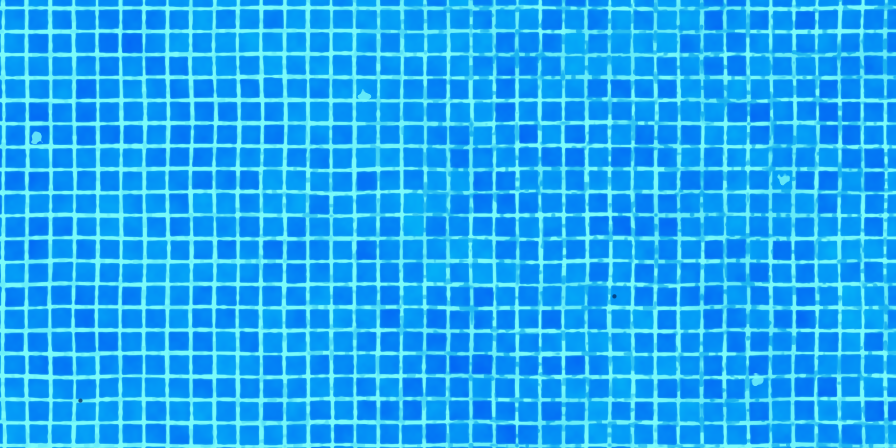
Reproduce this texture procedurally as a WebGL 1 fragment shader.

```glsl
precision highp float;
// Blue glass pool mosaic: small square tiles with pale, worn aqua grout.

uniform vec2 u_resolution;

#define TILES vec2(38.6, 19.45)    // repeats across and down
#define OFFSET vec2(0.15, 0.10)    // position of the first grout lines
#define GROUT_WIDTH 0.145          // in tiles
#define CORNER 0.07
#define SOFTNESS 0.035
#define JITTER 0.035               // uneven laying of the tiles
#define WEAR 0.75                  // fading of the grout
#define DEEP vec3(0.01, 0.43, 0.96)
#define LIGHT vec3(0.02, 0.68, 0.97)
#define GROUT vec3(0.47, 0.98, 0.98)
#define FADED vec3(0.10, 0.70, 0.94)

float hash(vec2 p) {
    vec3 q = fract(p.xyx * 0.1031);
    q += dot(q, q.yzx + 33.33);
    return fract((q.x + q.y) * q.z);
}

vec2 hash2(vec2 p) {
    return vec2(hash(p + 17.3), hash(p + 71.9));
}

float noise(vec2 p) {
    vec2 i = floor(p);
    vec2 f = fract(p);
    f = f * f * (3.0 - 2.0 * f);
    float low = mix(hash(i), hash(i + vec2(1.0, 0.0)), f.x);
    float high = mix(hash(i + vec2(0.0, 1.0)), hash(i + 1.0), f.x);
    return mix(low, high, f.y);
}

float fbm(vec2 p) {
    float sum = 0.0;
    float amplitude = 0.5;
    for (int i = 0; i < 3; i++) {
        sum += amplitude * noise(p);
        p = p * 2.03 + 11.7;
        amplitude *= 0.5;
    }
    return sum / 0.875;
}

float roundedBox(vec2 p, vec2 halfSize, float radius) {
    vec2 q = abs(p) - halfSize + radius;
    return length(max(q, 0.0)) + min(max(q.x, q.y), 0.0) - radius;
}

// Cloudy glass: a tone for each tile, with drifts within and across tiles
vec3 tileColor(vec2 cell, vec2 p, float patchy) {
    float tone = 0.5 + (hash(cell + 5.0) - 0.5) * mix(0.45, 0.65, patchy);
    tone += (fbm(p * 1.3 + hash2(cell) * 40.0) - 0.5) * 0.55;
    tone += (noise(p * 0.22 + 8.0) - 0.5) * 0.35;
    return mix(DEEP, LIGHT, clamp(tone, -0.1, 1.1));
}

// Grout with broad faded stretches and short dark breaks
vec3 groutColor(vec2 p, float patchy) {
    float stretch = smoothstep(0.4, 0.75, noise(p * 0.6 + 31.0));
    float breaks = smoothstep(0.5, 0.8, noise(p * 4.5 + 53.0));
    float fade = breaks * mix(0.25, 1.0, patchy) + 0.3 * stretch * patchy;
    return mix(GROUT, FADED, clamp(fade * WEAR, 0.0, 1.0));
}

void main() {
    vec2 uv = gl_FragCoord.xy / u_resolution;
    float pixel = TILES.y / u_resolution.y;

    // Slightly bowed and wavering grid
    vec2 p = uv * TILES - OFFSET;
    p.x -= 0.15 * sin(3.14159 * uv.x);
    p += 0.09 * (vec2(noise(p * 0.35), noise(p * 0.35 + 23.0)) - 0.5);
    vec2 cell = floor(p);

    // The right half is more weathered than the left
    float patchy = smoothstep(0.3, 0.65, uv.x + 0.4 * (noise(p * 0.18) - 0.5));

    // Each tile has its own shift, size and rough edge
    vec2 shift = (hash2(cell) - 0.5) * JITTER;
    vec2 halfSize = vec2(0.5 - 0.5 * GROUT_WIDTH);
    halfSize += (hash2(cell + 90.0) - 0.5) * JITTER;
    float edge = roundedBox(fract(p) - 0.5 - shift, halfSize, CORNER);
    edge += (noise(p * 5.0) - 0.5) * 0.04;

    float soft = max(SOFTNESS, 0.6 * pixel);
    vec3 color = tileColor(cell, p, patchy);
    color = mix(color, FADED, 0.35 * smoothstep(-0.10, 0.0, edge));
    color = mix(color, groutColor(p, patchy), smoothstep(-soft, soft, edge));

    // A few pale chips and dark specks
    for (int i = 0; i < 6; i++) {
        float id = float(i);
        vec2 center = hash2(vec2(id * 7.1, 3.7)) * TILES;
        float isDark = step(3.5, id);
        float radius = mix(0.22, 0.09, isDark);
        float blob = length(p - center) - radius + 0.22 * (noise(p * 6.0) - 0.5) * (1.0 - isDark);
        vec3 speck = mix(GROUT, DEEP * 0.45, isDark);
        color = mix(color, speck, 0.8 * (1.0 - smoothstep(-soft, soft, blob)));
    }

    gl_FragColor = vec4(color, 1.0);
}
```
